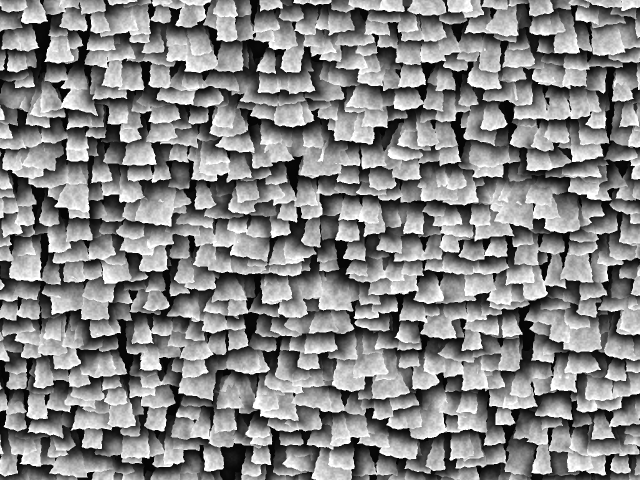
Write a Shadertoy shader that draws this texture.

```glsl
// Dense field of raised, tapered scales, like a rough mineral under a microscope.
// Each jittered cell holds one ramp that climbs to a sharp lower rim; the highest
// ramp wins, and higher neighbours cast soft contact shadows onto it.

#define CELL vec2(0.044, 0.040)   // spacing of the scales, in canvas heights
#define HALF_WIDTH vec2(0.021, 0.043)
#define LENGTH vec2(0.060, 0.115)
#define TILT 0.42                 // spread of the rotation, radians
#define SHADOW_REACH 0.042
#define SHADOW_DEPTH 0.90
#define RIM_WIDTH 0.0045
#define RIM_GLOW 0.24
#define GRAIN 0.15
#define WRINKLE 0.035

const int COLS = 5, ROWS = 5, COUNT = COLS * ROWS;

struct Scale {
    float dist;    // signed distance to the outline
    float height;  // ramp height, extended past the outline
    float shade;   // surface brightness before shadows
};

vec4 hash4(vec2 c) {
    vec4 p = fract(c.xyxy * vec4(0.1031, 0.1030, 0.0973, 0.1099));
    p += dot(p, p.wzxy + 33.33);
    return fract((p.xxyz + p.yzzw) * p.zywx);
}

float valueNoise(vec2 p) {
    vec2 i = floor(p), f = fract(p);
    f = f * f * (3.0 - 2.0 * f);
    float low  = mix(hash4(i).x, hash4(i + vec2(1, 0)).x, f.x);
    float high = mix(hash4(i + vec2(0, 1)).x, hash4(i + vec2(1, 1)).x, f.x);
    return mix(low, high, f.y);
}

Scale scaleAt(vec2 p, vec2 cell) {
    vec4 place = hash4(cell + 101.0);
    vec4 form = hash4(cell + 257.0);
    vec4 look = hash4(cell + 419.0);

    // Local frame: origin at the middle of the lower rim
    vec2 q = p - (cell + 0.1 + 0.8 * place.xy) * CELL;
    float angle = (place.z - 0.5) * TILT;
    float s = sin(angle), c = cos(angle);
    q = vec2(c * q.x + s * q.y, c * q.y - s * q.x);

    float width = mix(HALF_WIDTH.x, HALF_WIDTH.y, form.x * form.x);
    float len = mix(LENGTH.x, LENGTH.y, form.y);
    float taper = mix(0.08, 0.85, form.z);

    // Chipped, slightly bowed outline
    float x = min(abs(q.x), width);
    q.y -= mix(-0.10, 0.28, form.w) * x * x / width;
    q += 0.0011 * sin(q.yx * vec2(190, 230) + 40.0 * look.xy)
       + 0.0006 * sin(q.yx * vec2(510, 430) + 60.0 * look.yx);

    float v = clamp(q.y / len, 0.0, 1.0);
    float halfWidth = width * mix(1.0, taper, v);
    q.x -= (look.x - 0.5) * 0.2 * q.y;
    float u = clamp(q.x / halfWidth, -1.0, 1.0);
    float rim = max((abs(q.x) - halfWidth) * 0.95, -q.y);

    Scale r;
    r.dist = max(rim, q.y - len);
    r.height = 0.5 * place.w + mix(0.55, 1.0, look.y) * (1.0 - v);
    r.shade = mix(0.80, 0.50, v) + 0.14 * (look.z - 0.5) + 0.22 * (look.w - 0.6) * u;
    r.shade += RIM_GLOW * (1.0 - 0.6 * v) * exp(min(rim, 0.0) / RIM_WIDTH);
    r.shade += WRINKLE * sin(u * 7.0 + 40.0 * look.x + 2.0 * sin(v * 9.0 + 20.0 * look.y));
    return r;
}

float surface(vec2 p) {
    vec2 home = floor(p / CELL);
    float dists[COUNT];
    float heights[COUNT];
    float top = -0.1, shade = 0.25;

    // Find the highest scale covering this point
    for (int k = 0; k < COUNT; k++) {
        vec2 offset = vec2(k % COLS - 2, k / COLS - 3);
        Scale r = scaleAt(p, home + offset);
        dists[k] = r.dist;
        heights[k] = r.height;
        if (r.dist < 0.0 && r.height > top) {
            top = r.height;
            shade = r.shade;
        }
    }

    // Darken it beside every taller scale
    float light = 1.0;
    for (int k = 0; k < COUNT; k++) {
        float near = clamp(1.0 - max(dists[k], 0.0) / SHADOW_REACH, 0.0, 1.0);
        float above = smoothstep(0.0, 0.5, heights[k] - top);
        light *= 1.0 - SHADOW_DEPTH * near * near * above;
    }

    // Fine grain and soft mottling on the lit faces
    float grain = valueNoise(p * 290.0) - 0.5 + 0.6 * (valueNoise(p * 110.0) - 0.5);
    return (shade + GRAIN * grain) * light + 0.02;
}

void mainImage(out vec4 fragColor, in vec2 fragCoord) {
    // Four samples per pixel smooth the edges
    float grey = 0.0;
    for (int k = 0; k < 4; k++) {
        vec2 shift = (vec2(k % 2, k / 2) - 0.5) * 0.6;
        grey += 0.25 * surface((fragCoord + shift) / iResolution.y);
    }
    fragColor = vec4(vec3(clamp(grey, 0.0, 1.0)), 1.0);
}
```
